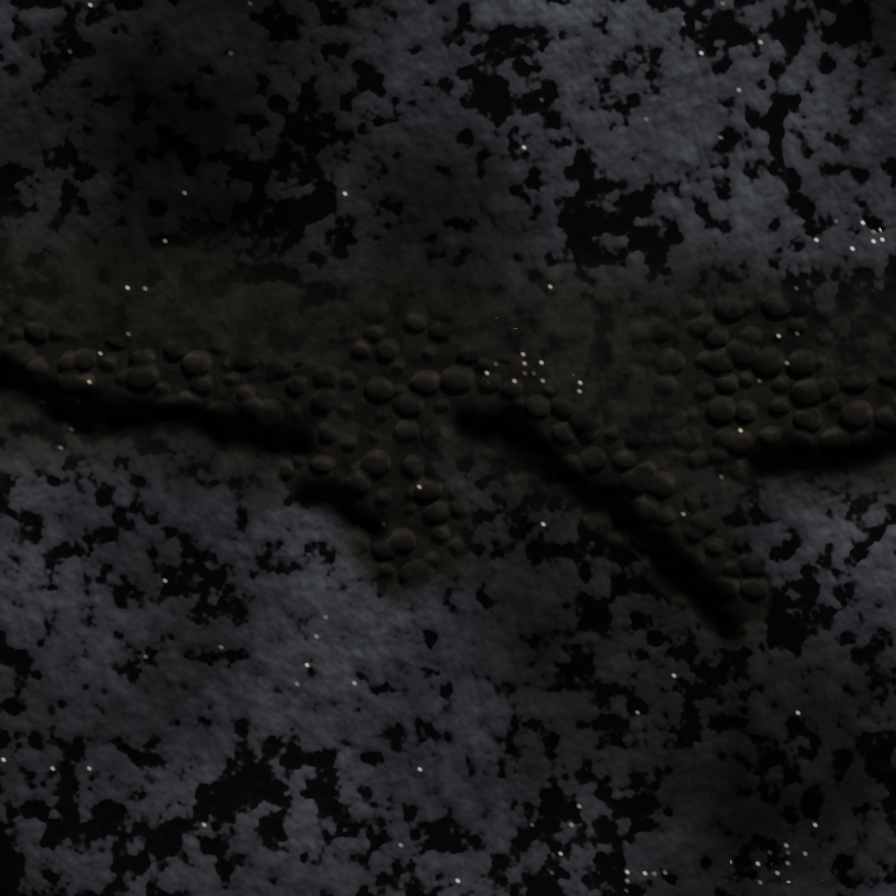
This texture is drawn by a Shadertoy shader. Its source:

```glsl
// Dark slate rock crossed by a brown ridge of pebbles that casts black shadow.
// Broad soft patches set the tone, fractal noise adds grain and pits, domes
// scattered on a jittered grid form the pebbles, and sparse flecks glint.

#define SLATE_TINT vec3(0.96, 1.0, 1.08)
#define EARTH_TINT vec3(1.09, 1.01, 0.86)
#define FLECK_COLOR vec3(0.60, 0.58, 0.50)
#define LIGHT_DIR vec2(0.40, 0.92)
#define PEBBLE_GRID 34.0
#define GRAIN_SCALE 52.0
#define FLECK_GRID 95.0
#define SLATE_TONE 0.215
#define EARTH_TONE 0.088

// Ridge shadow segments: start xy, end xy
const vec4 RIDGE[6] = vec4[6](
    vec4(0.0, 0.575, 0.14, 0.535), vec4(0.14, 0.535, 0.34, 0.515),
    vec4(0.35, 0.45, 0.42, 0.43), vec4(0.53, 0.53, 0.69, 0.45),
    vec4(0.69, 0.45, 0.81, 0.30), vec4(0.86, 0.49, 1.02, 0.51));

// Broad tone patches: centre xy, radius, amount
const vec4 PATCHES[8] = vec4[8](
    vec4(0.15, 0.22, 0.30, 0.24), vec4(0.42, 0.12, 0.20, 0.20),
    vec4(0.72, 0.92, 0.22, 0.28), vec4(0.95, 0.42, 0.11, 0.30),
    vec4(0.30, 0.82, 0.22, -0.30), vec4(0.86, 0.15, 0.15, -0.28),
    vec4(0.55, 0.75, 0.10, -0.25), vec4(0.05, 0.48, 0.09, 0.22));

// Glint clusters: centre xy, radius
const vec3 GLINTS[6] = vec3[6](
    vec3(0.61, 0.68, 0.010), vec3(0.57, 0.59, 0.028), vec3(0.97, 0.74, 0.020),
    vec3(0.72, 0.03, 0.025), vec3(0.88, 0.03, 0.028), vec3(0.65, 0.57, 0.015));

float hash(vec2 p) {
    return fract(sin(dot(p, vec2(127.1, 311.7))) * 43758.5453);
}

vec2 hash2(vec2 p) {
    return vec2(hash(p), hash(p + 57.3));
}

float noise(vec2 p) {
    vec2 i = floor(p), f = fract(p);
    f = f * f * (3.0 - 2.0 * f);
    return mix(mix(hash(i), hash(i + vec2(1, 0)), f.x),
               mix(hash(i + vec2(0, 1)), hash(i + vec2(1, 1)), f.x), f.y);
}

float fbm(vec2 p, int octaves) {
    float sum = 0.0, amp = 0.5, total = 0.0;
    for (int i = 0; i < octaves; i++) {
        sum += amp * noise(p);
        total += amp;
        p = mat2(1.6, 1.2, -1.2, 1.6) * p + 13.7;
        amp *= 0.55;
    }
    return sum / total;
}

float blob(vec2 p, vec2 centre, float radius) {
    vec2 d = (p - centre) / radius;
    return exp(-dot(d, d));
}

float segmentDistance(vec2 p, vec4 s) {
    vec2 a = p - s.xy, b = s.zw - s.xy;
    return length(a - b * clamp(dot(a, b) / dot(b, b), 0.0, 1.0));
}

float ridgeDistance(vec2 p) {
    float d = 1.0;
    for (int i = 0; i < 6; i++) d = min(d, segmentDistance(p, RIDGE[i]));
    return d;
}

// Height of the tallest rounded stone at p, in grid cells
float pebbleHeight(vec2 p) {
    vec2 cell = floor(p);
    float h = 0.0;
    for (int y = -1; y <= 1; y++)
    for (int x = -1; x <= 1; x++) {
        vec2 id = cell + vec2(x, y);
        vec2 d = p - id - 0.15 - 0.7 * hash2(id);
        d.y *= 1.2;
        float r = mix(0.22, 0.65, hash(id + 9.1));
        h = max(h, sqrt(max(0.0, r * r - dot(d, d))));
    }
    return h;
}

// Scattered small bright chips, denser inside the glint clusters
float flecks(vec2 p) {
    float density = 0.002;
    for (int i = 0; i < 6; i++)
        density += 0.45 * blob(p, GLINTS[i].xy, GLINTS[i].z);
    vec2 q = p * FLECK_GRID, id = floor(q);
    vec2 d = q - id - 0.35 - 0.3 * hash2(id);
    d = mat2(0.8, 0.6, -0.6, 0.8) * d * vec2(1.0, 1.3);
    float chip = 1.0 - smoothstep(0.08, 0.45, length(d));
    return chip * step(hash(id + 4.7), density) * (0.3 + 0.7 * hash(id + 8.2));
}

void mainImage(out vec4 fragColor, in vec2 fragCoord) {
    vec2 p = fragCoord / iResolution.xy;
    vec2 warp = vec2(fbm(p * 14.0, 3), fbm(p * 14.0 + 31.0, 3)) - 0.5;
    vec2 q = p + 0.05 * warp;

    // Slate: broad patches, clouds, grain and dark pits
    float light = 0.50 + 1.1 * (fbm(p * 5.0 + 3.0, 5) - 0.5);
    for (int i = 0; i < 8; i++)
        light += PATCHES[i].w * blob(q, PATCHES[i].xy, PATCHES[i].z);
    float grain = fbm(p * GRAIN_SCALE, 3);
    float rough = fbm(p * 9.0 + 20.0, 3);
    float pits = smoothstep(0.0, 0.14, grain - 0.60 * rough - 0.05);
    float relief = grain - fbm((p + 0.004 * LIGHT_DIR) * GRAIN_SCALE, 3);
    float slate = 0.025 + SLATE_TONE * clamp(light, 0.06, 1.0);
    slate *= (0.55 + 0.8 * grain + 0.9 * relief) * mix(0.2, 1.0, pits);

    // Earth: the ridge band with pebbles lit from above
    float bandLine = 0.60 - 0.05 * smoothstep(0.0, 0.4, p.x);
    float band = 1.0 - smoothstep(0.07, 0.17, abs(q.y - bandLine - 0.02));
    float stony = 1.0 - smoothstep(0.025, 0.065, ridgeDistance(q - vec2(0.0, 0.03)));
    stony = max(stony, blob(q, vec2(0.45, 0.58), 0.10));
    stony = max(stony, blob(q, vec2(0.46, 0.40), 0.08));
    stony = max(stony, blob(q, vec2(0.84, 0.57), 0.14));
    stony = smoothstep(0.25, 0.7, stony + 0.5 * (rough - 0.5));
    vec2 g = (p + 0.012 * warp) * PEBBLE_GRID;
    float slope = pebbleHeight(g) - pebbleHeight(g + 0.28 * LIGHT_DIR);
    float stone = clamp(0.82 + 1.9 * slope, 0.1, 1.5);
    float earth = EARTH_TONE * (0.55 + 0.9 * grain + 0.7 * relief);
    earth *= mix(0.75 + 0.5 * rough, stone, stony);

    // Blend the two, then lay shadow below the ridge and add glints
    float cover = clamp(max(0.85 * band, stony), 0.0, 1.0);
    float warmth = clamp(cover + 0.5 * (1.0 - smoothstep(0.2, 0.55, light)), 0.0, 1.0);
    float tone = mix(slate, earth, cover);
    float shadow = 1.0 - smoothstep(0.006, 0.030, ridgeDistance(q));
    tone *= 1.0 - 0.92 * shadow;
    vec3 color = tone * mix(SLATE_TINT, EARTH_TINT, warmth);
    color += FLECK_COLOR * flecks(p) * (1.0 - shadow);
    fragColor = vec4(color, 1.0);
}
```
